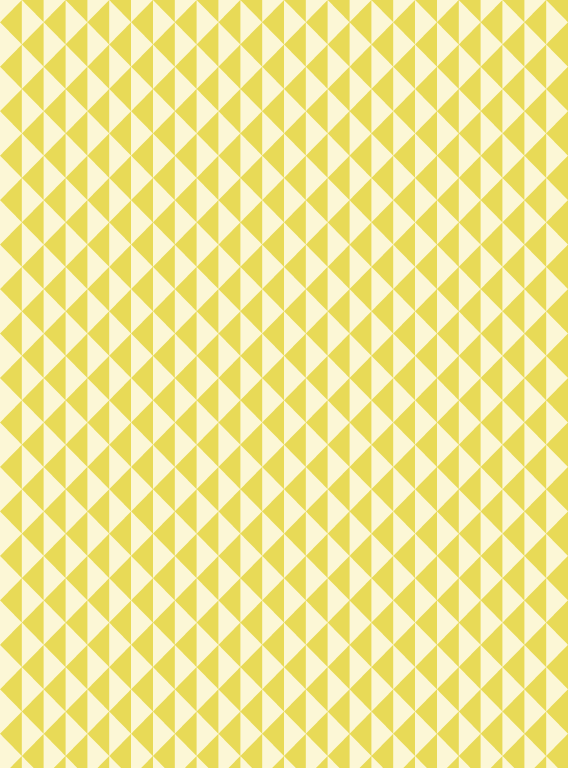
Give the GLSL for this pattern, as a Shadertoy shader.

```glsl
// Columns of two-tone triangles: yellow ones point left, cream ones point right.
// Neighbouring columns are shifted by half a repeat, so the slanted edges join into
// a diamond lattice. Each pixel averages a grid of samples for smooth edges.

const float COLUMNS = 26.0;       // triangle columns across the canvas
const float ROWS = 17.27;         // triangle repeats down the canvas
const float EVEN_APEX = 0.5;      // apex height in even columns, in repeats from the top
const float COLUMN_SHIFT = 0.5;   // offset of odd columns, in repeats
const int SAMPLES = 5;            // samples per pixel side
const vec3 YELLOW = vec3(0.910, 0.853, 0.340);
const vec3 CREAM = vec3(0.990, 0.970, 0.840);

// 1 inside a yellow triangle, 0 inside a cream one; uv has its origin at the lower left
float triangleMask(vec2 uv) {
    vec2 p = vec2(uv.x * COLUMNS, (1.0 - uv.y) * ROWS);
    float column = floor(p.x);
    float across = p.x - column;
    float apex = EVEN_APEX + COLUMN_SHIFT * mod(column, 2.0);

    // vertical distance to the nearest left-hand apex, from 0 to 0.5
    float fromApex = abs(fract(p.y - apex + 0.5) - 0.5);
    return step(fromApex, 0.5 * across);
}

void mainImage(out vec4 fragColor, in vec2 fragCoord) {
    // average the mask over the pixel area
    float coverage = 0.0;
    for (int j = 0; j < SAMPLES; j++) {
        for (int i = 0; i < SAMPLES; i++) {
            vec2 offset = (vec2(i, j) + 0.5) / float(SAMPLES) - 0.5;
            coverage += triangleMask((fragCoord + offset) / iResolution.xy);
        }
    }
    coverage /= float(SAMPLES * SAMPLES);

    fragColor = vec4(mix(CREAM, YELLOW, coverage), 1.0);
}
```
